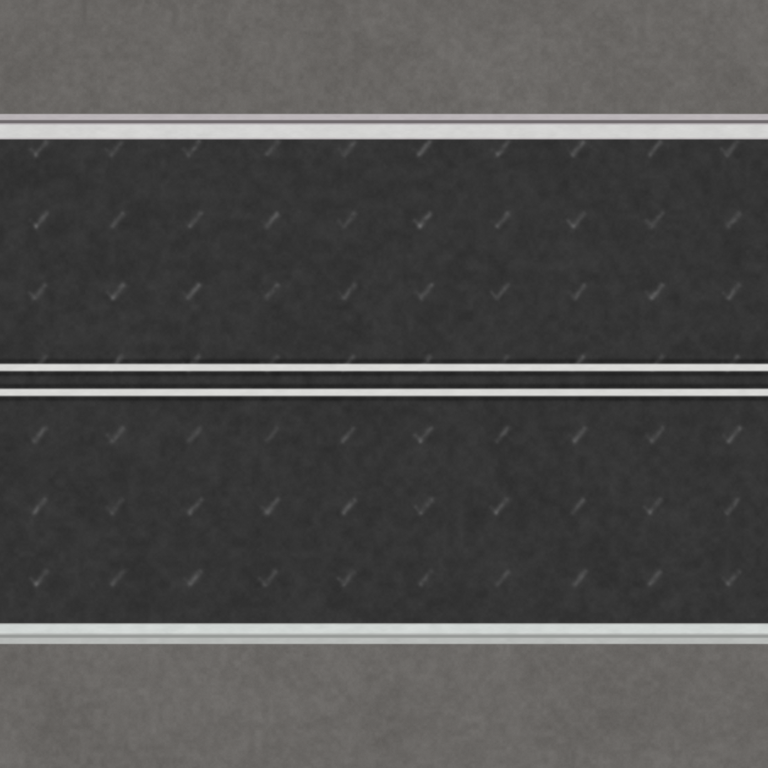
Reproduce this texture procedurally as a WebGL 1 fragment shader.

```glsl
precision highp float;
uniform vec2 u_resolution;

float hash(vec2 p) {
  vec3 q = fract(p.xyx * vec3(0.1031, 0.1030, 0.0973));
  q += dot(q, q.yzx + 33.33);
  return fract((q.x + q.y) * q.z);
}

float valueNoise(vec2 p) {
  vec2 cell = floor(p), f = fract(p);
  f = f * f * (3.0 - 2.0 * f);
  return mix(mix(hash(cell), hash(cell + vec2(1.0, 0.0)), f.x),
             mix(hash(cell + vec2(0.0, 1.0)), hash(cell + 1.0), f.x), f.y);
}

// Signed fractal noise, centred on zero
float grain(vec2 p) {
  float sum = 0.0, amplitude = 0.5;
  for (int i = 0; i < 4; i++) {
    sum += amplitude * (valueNoise(p) - 0.5);
    p = p * 2.03 + 17.3;
    amplitude *= 0.65;
  }
  return sum;
}

// Soft horizontal strip between two heights
float band(float y, float low, float high) {
  float soft = max(0.0014, 0.75 / u_resolution.y);
  return smoothstep(low - soft, low + soft, y) * (1.0 - smoothstep(high - soft, high + soft, y));
}

float stroke(vec2 p, vec2 a, vec2 b, float width) {
  vec2 ab = b - a;
  float t = clamp(dot(p - a, ab) / dot(ab, ab), 0.0, 1.0);
  float d = length(p - a - ab * t) / width;
  return exp(-d * d);
}

// Faint tick-shaped scuffs on a regular grid
float scuffs(vec2 uv) {
  vec2 grid = vec2(uv.x / 0.1002, (uv.y - 0.2) / 0.0932);
  vec2 cell = floor(grid);
  vec2 p = (fract(grid) - 0.5) * vec2(0.1002, 0.0932);
  p.x += 0.003 * (hash(cell + 4.0) - 0.5);
  float slash = stroke(p, vec2(-0.004, -0.007), vec2(0.009, 0.009), 0.0038);
  float hook = stroke(p, vec2(-0.011, 0.0), vec2(-0.004, -0.007), 0.003);
  float wear = 0.55 + 0.9 * valueNoise(uv * 170.0);
  return (slash * mix(0.6, 1.0, hash(cell + 9.0)) + hook * 0.6 * hash(cell + 21.0)) * wear;
}

void main() {
  vec2 uv = gl_FragCoord.xy / u_resolution;

  // Pavement
  float speckle = grain(uv * 110.0);
  float mottling = grain(uv * 14.0 + 40.0);
  vec3 color = vec3(0.413, 0.403, 0.392) + 0.06 * speckle + 0.045 * mottling;

  // Asphalt with scuffs
  float tar = grain(uv * 75.0 + 80.0);
  vec3 asphalt = vec3(0.206 + 0.055 * tar + 0.02 * grain(uv * 18.0));
  asphalt += 0.095 * scuffs(uv);
  color = mix(color, asphalt, band(uv.y, 0.175, 0.835));

  // Upper kerb with its dark groove
  float wear = 0.05 * grain(uv * vec2(60.0, 120.0));
  color = mix(color, vec3(0.73, 0.71, 0.72) + wear, band(uv.y, 0.8185, 0.8516));
  color = mix(color, vec3(0.43, 0.41, 0.42), band(uv.y, 0.8395, 0.8437));
  color = mix(color, vec3(0.83, 0.83, 0.825) + wear, band(uv.y, 0.8205, 0.8375));

  // Lower kerb
  color = mix(color, vec3(0.72, 0.73, 0.72) + wear, band(uv.y, 0.1615, 0.1885));
  color = mix(color, vec3(0.59, 0.6, 0.59), band(uv.y, 0.1695, 0.1735));
  color = mix(color, vec3(0.82, 0.84, 0.83) + wear, band(uv.y, 0.1755, 0.1868));

  // Twin centre lines with dark rims
  float lineDistance = abs(abs(uv.y - 0.5053) - 0.0162);
  color -= 0.055 * exp(-pow((lineDistance - 0.0085) / 0.003, 2.0));
  float paint = 1.0 - smoothstep(0.0028, 0.0066, lineDistance);
  color = mix(color, vec3(0.85, 0.85, 0.84) + wear, paint);

  gl_FragColor = vec4(color, 1.0);
}
```
